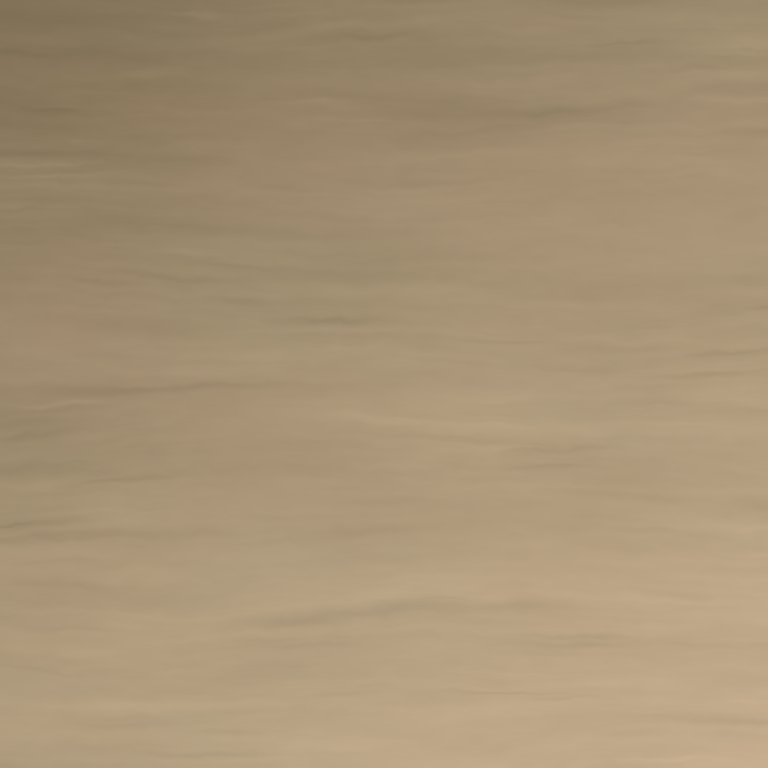
A Shadertoy shader for this texture:

```glsl
#define SHADE_DARK vec3(0.520, 0.457, 0.352)
#define SHADE_LIGHT vec3(0.778, 0.687, 0.564)
#define TINT vec3(-0.008, 0.003, 0.001)
#define BAND_AMOUNT 0.085
#define FIBRE_AMOUNT 0.090
#define STROKE_AMOUNT 0.140
#define CRUMPLE_AMOUNT 0.026
#define RIPPLE_AMOUNT 0.0055

float hash(vec2 p) {
    vec3 q = fract(p.xyx * vec3(0.1031, 0.1030, 0.0973));
    q += dot(q, q.yzx + 33.33);
    return fract((q.x + q.y) * q.z);
}

float valueNoise(vec2 p) {
    vec2 cell = floor(p), f = fract(p);
    f = f * f * f * (f * (f * 6.0 - 15.0) + 10.0);
    float low = mix(hash(cell), hash(cell + vec2(1, 0)), f.x);
    float high = mix(hash(cell + vec2(0, 1)), hash(cell + vec2(1, 1)), f.x);
    return mix(low, high, f.y) * 2.0 - 1.0;
}

float layeredNoise(vec2 p) {
    float sum = 0.0, weight = 0.55;
    for (int i = 0; i < 4; i++) {
        sum += weight * valueNoise(p);
        p = mat2(1.0, 0.02, -0.02, 1.0) * p * 1.93 + 17.3;
        weight *= 0.55;
    }
    return sum;
}

// Slow sway of the grain plus a small ragged ripple
vec2 bendGrain(vec2 p) {
    float sway = 0.008 * sin(p.x * 5.0 + p.y * 7.0)
               + 0.004 * sin(p.x * 11.0 - p.y * 16.0 + 1.7);
    float ripple = RIPPLE_AMOUNT * layeredNoise(p * vec2(22.0, 36.0));
    return p + vec2(0.0, sway + ripple);
}

// Scattered tapered strokes: one per cell, dark or light
float strokes(vec2 p, vec2 density, float seed) {
    vec2 g = p * density;
    vec2 home = floor(g);
    float sum = 0.0;
    for (int y = -1; y <= 1; y++)
    for (int x = -1; x <= 1; x++) {
        vec2 cell = home + vec2(x, y);
        vec2 id = cell + seed;
        vec2 center = cell + vec2(hash(id + 3.1), hash(id + 7.7));
        vec2 d = g - center;
        d.y += d.x * (hash(id + 11.3) - 0.5) * 0.5;
        float halfLength = mix(0.35, 0.95, hash(id + 19.9));
        float halfWidth = mix(0.09, 0.26, hash(id + 23.5));
        float taper = 1.0 - smoothstep(0.1, 1.0, abs(d.x) / halfLength);
        float profile = exp(-d.y * d.y / (halfWidth * halfWidth));
        float tone = hash(id + 31.7) * 2.0 - 1.06;
        sum += tone * abs(tone) * taper * profile;
    }
    return sum;
}

void mainImage(out vec4 fragColor, in vec2 fragCoord) {
    vec2 uv = fragCoord / iResolution.xy;
    vec2 p = bendGrain(uv);

    // Light falling off toward the upper left
    float light = 0.07 + 0.30 * uv.x + 0.60 * (1.0 - uv.y);
    light -= 0.10 * exp(-6.0 * dot(uv - vec2(0, 1), uv - vec2(0, 1)));
    light += 0.04 * sin(3.14159 * uv.x) * (1.0 - uv.y);

    // Broad bands, fine fibres, separate strokes and a faint crumple
    float bands = layeredNoise(p * vec2(1.6, 13.0) + 4.0);
    float fibres = layeredNoise(p * vec2(5.0, 56.0) + 31.0);
    float marks = strokes(p, vec2(3.5, 22.0), 5.0)
                + 0.8 * strokes(p, vec2(7.0, 44.0), 71.0);
    float crumple = layeredNoise(uv * vec2(34.0, 80.0) + 12.0);
    float patchiness = 0.70 + 0.45 * valueNoise(p * vec2(3.0, 7.0) + 50.0);

    float shade = light + BAND_AMOUNT * bands + CRUMPLE_AMOUNT * crumple
                + patchiness * (FIBRE_AMOUNT * fibres + STROKE_AMOUNT * marks);

    // Soft drifts between olive and rosy beige
    float drift = layeredNoise(p * vec2(2.5, 5.0) + 90.0);
    vec3 color = mix(SHADE_DARK, SHADE_LIGHT, shade) + TINT * drift;
    fragColor = vec4(clamp(color, 0.0, 1.0), 1.0);
}
```
